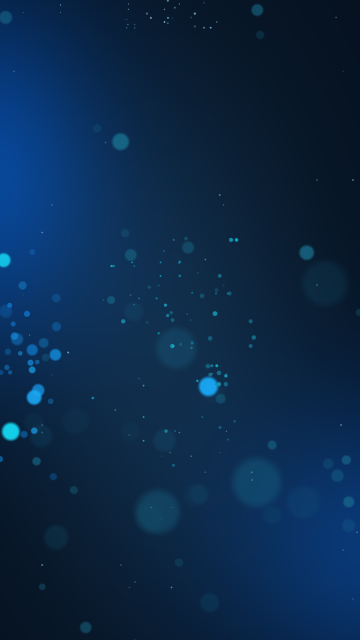
Write a Shadertoy shader that draws this background.

```glsl
// Deep blue backdrop with soft side glows, blurred light discs and drifting sparks.

// Units: canvas width = 1, origin at the lower left.
const vec3 BASE       = vec3(0.020, 0.065, 0.120);
const vec3 MID_HAZE   = vec3(0.045, 0.110, 0.160);
const vec3 LEFT_GLOW  = vec3(0.000, 0.190, 0.450);
const vec3 RIGHT_GLOW = vec3(0.010, 0.150, 0.340);

const vec3 BLUE  = vec3(0.05, 0.47, 0.85);
const vec3 AZURE = vec3(0.10, 0.66, 0.96);
const vec3 CYAN  = vec3(0.08, 0.84, 0.95);
const vec3 TEAL  = vec3(0.10, 0.46, 0.58);
const vec3 PALE  = vec3(0.55, 0.78, 0.88);

const float DISC_BLUR = 0.25;   // edge blur as a share of the radius
const float ASPECT    = 1.7778; // height of the composition

float hash(float n) {
    return fract(sin(n * 127.1 + 3.7) * 43758.5);
}

// Elliptical falloff, 1 at its centre
float glow(vec2 p, vec2 centre, vec2 size) {
    vec2 q = (p - centre) / size;
    return exp(-dot(q, q));
}

// Blend one blurred disc over the colour
void disc(inout vec3 col, vec2 p, vec2 centre, float radius, vec3 tint, float alpha) {
    float edge = max(radius * DISC_BLUR, 0.7 / iResolution.x);
    float cover = 1.0 - smoothstep(radius - edge, radius + edge, length(p - centre));
    col = mix(col, tint, cover * alpha);
}

// Even scatter over the whole canvas
void scatter(inout vec3 col, vec2 p, int count, float seed, vec2 radii, vec3 tint, float alpha) {
    for (int i = 0; i < count; i++) {
        float n = seed + float(i) * 5.0;
        vec2 centre = vec2(hash(n), hash(n + 1.0) * ASPECT);
        float radius = mix(radii.x, radii.y, hash(n + 2.0));
        disc(col, p, centre, radius, tint, alpha * mix(0.3, 1.0, hash(n + 3.0)));
    }
}

// Scatter that thickens towards a centre
void cluster(inout vec3 col, vec2 p, int count, float seed, vec2 middle, vec2 spread,
             vec2 radii, vec3 tintA, vec3 tintB, float alpha) {
    for (int i = 0; i < count; i++) {
        float n = seed + float(i) * 7.0;
        vec2 offset = vec2(hash(n) + hash(n + 1.0), hash(n + 2.0) + hash(n + 3.0)) - 1.0;
        float size = hash(n + 4.0);
        float radius = mix(radii.x, radii.y, size * size);
        vec3 tint = mix(tintA, tintB, hash(n + 5.0));
        disc(col, p, middle + offset * spread, radius, tint, alpha * mix(0.3, 1.0, hash(n + 6.0)));
    }
}

void mainImage(out vec4 fragColor, in vec2 fragCoord) {
    vec2 p = fragCoord / iResolution.x;

    // Backdrop
    vec3 col = BASE;
    col += MID_HAZE * glow(p, vec2(0.45, 0.85), vec2(0.42, 0.75));
    col += LEFT_GLOW * glow(p, vec2(-0.05, 1.30), vec2(0.33, 0.50));
    col += RIGHT_GLOW * glow(p, vec2(1.08, 0.25), vec2(0.45, 0.42));

    // Faint far discs
    cluster(col, p, 14, 11.0, vec2(0.42, 0.55), vec2(0.50, 0.50),
            vec2(0.025, 0.045), TEAL, TEAL, 0.20);
    disc(col, p, vec2(0.713, 0.438), 0.066, TEAL, 0.32);
    disc(col, p, vec2(0.438, 0.356), 0.060, TEAL, 0.32);
    disc(col, p, vec2(0.903, 0.990), 0.062, TEAL, 0.15);
    disc(col, p, vec2(0.490, 0.810), 0.055, TEAL, 0.25);

    // Middle distance
    scatter(col, p, 22, 151.0, vec2(0.008, 0.018), TEAL, 0.60);
    disc(col, p, vec2(0.335, 1.384), 0.023, TEAL, 0.75);
    disc(col, p, vec2(0.852, 1.076), 0.020, TEAL, 0.70);

    // Bright stream along the left side
    cluster(col, p, 32, 307.0, vec2(0.06, 0.87), vec2(0.16, 0.45),
            vec2(0.006, 0.020), BLUE, AZURE, 0.75);
    disc(col, p, vec2(0.010, 1.055), 0.019, CYAN, 0.85);
    disc(col, p, vec2(0.095, 0.674), 0.020, AZURE, 0.90);
    disc(col, p, vec2(0.030, 0.579), 0.024, CYAN, 0.95);

    // Focal light and the sparks around it
    disc(col, p, vec2(0.579, 0.704), 0.026, AZURE, 0.95);
    cluster(col, p, 75, 601.0, vec2(0.53, 0.82), vec2(0.32, 0.40),
            vec2(0.002, 0.007), TEAL, CYAN, 0.80);

    // Fine dust, dense at the top
    scatter(col, p, 80, 1201.0, vec2(0.0012, 0.0026), PALE, 0.45);
    cluster(col, p, 45, 1701.0, vec2(0.48, 1.74), vec2(0.19, 0.12),
            vec2(0.0015, 0.003), PALE, PALE, 0.65);

    fragColor = vec4(col, 1.0);
}
```
